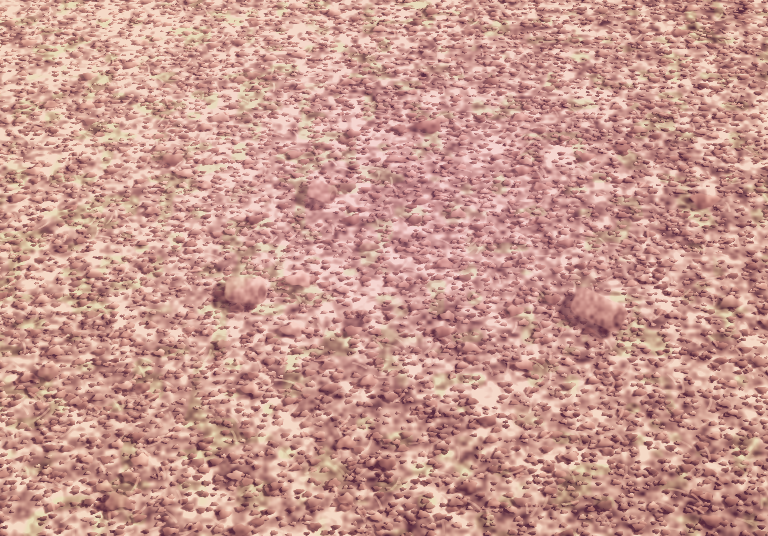
This texture is drawn by a Shadertoy shader. Its source:

```glsl
const vec3 PALETTE[6] = vec3[6](
    vec3(0.35, 0.17, 0.25), vec3(0.51, 0.32, 0.34), vec3(0.66, 0.45, 0.43),
    vec3(0.78, 0.58, 0.53), vec3(0.88, 0.71, 0.64), vec3(0.96, 0.86, 0.78));

float hash(vec2 p) {
    return fract(sin(dot(p, vec2(127.1, 311.7))) * 43758.5453);
}

vec2 hash2(vec2 p) {
    return vec2(hash(p), hash(p + 37.3));
}

float noise(vec2 p) {
    vec2 i = floor(p), f = fract(p);
    f = f * f * (3.0 - 2.0 * f);
    return mix(mix(hash(i), hash(i + vec2(1, 0)), f.x),
               mix(hash(i + vec2(0, 1)), hash(i + vec2(1, 1)), f.x), f.y);
}

vec2 rotate(vec2 p, float angle) {
    float c = cos(angle), s = sin(angle);
    return vec2(c * p.x - s * p.y, s * p.x + c * p.y);
}

// Distance from the centre of a lumpy, angular pebble; 1 is its rim.
float pebble(vec2 v, float radius, float phase) {
    float a = atan(v.y, v.x);
    float lumps = 1.0 + 0.17 * cos(3.0 * a + phase) + 0.10 * cos(5.0 * a - 2.0 * phase);
    return length(v * vec2(0.9, 1.15)) * lumps / radius;
}

// Surface is (tone, redness). Light comes from the upper right.
vec2 scatterStones(vec2 surface, vec2 p, float scale, float density, float size, float seed) {
    p *= scale;
    vec2 cell = floor(p);
    for (int k = 0; k < 9; k++) {
        vec2 id = cell + vec2(k % 3, k / 3) - 1.0;
        vec2 key = id + seed;
        if (hash(key + 5.7) > density) continue;
        vec2 rnd = hash2(key + 11.9);
        vec2 v = p - id - 0.5 - 0.7 * (hash2(key) - 0.5);
        float radius = size * mix(0.6, 1.15, rnd.x);
        float phase = 6.283 * rnd.y;
        float shadow = 1.0 - smoothstep(0.7, 1.2, pebble(v + radius * vec2(0.55, 0.3), radius, phase));
        float body = 1.0 - smoothstep(0.8, 1.05, pebble(v, radius, phase));
        float facing = dot(v / radius, vec2(0.35, 0.8));
        float lit = 0.60 + 0.36 * facing + 0.34 * (rnd.y - 0.5);
        surface.x *= 1.0 - 0.68 * shadow;
        surface = mix(surface, vec2(lit, 0.4 + 0.6 * rnd.x), body);
    }
    return surface;
}

// Short pale straws lying in random directions.
float scatterStraw(vec2 p, float scale, float density, float seed) {
    p *= scale;
    vec2 cell = floor(p);
    float cover = 0.0;
    for (int k = 0; k < 9; k++) {
        vec2 id = cell + vec2(k % 3, k / 3) - 1.0;
        vec2 key = id + seed;
        if (hash(key + 3.1) > density) continue;
        vec2 v = rotate(p - id - hash2(key), 3.1416 * hash(key + 8.4));
        v.y += 0.25 * v.x * v.x;
        v.x = max(abs(v.x) - 0.45, 0.0);
        cover = max(cover, 1.0 - smoothstep(0.03, 0.12, length(v)));
    }
    return cover;
}

// Stubby cylinder lying on the ground, with a shadow on its left.
vec2 placeCore(vec2 surface, vec2 v, vec2 halfSize, float angle) {
    vec2 w = rotate(v, -angle);
    vec2 s = rotate(v + vec2(0.022, 0.012), -angle);
    float corner = 0.6 * halfSize.y;
    float edge = length(max(abs(w) - halfSize + corner, 0.0)) - corner;
    float shade = length(max(abs(s) - halfSize + corner, 0.0)) - corner;
    float hollow = length((w - vec2(0.78 * halfSize.x, 0.0)) / halfSize * vec2(4.5, 1.6));
    float lit = 0.63 + 0.22 * w.y / halfSize.y + 0.25 * (noise(v * 150.0) - 0.5);
    lit -= 0.22 * (1.0 - smoothstep(0.6, 1.1, hollow));
    surface.x *= 1.0 - 0.7 * (1.0 - smoothstep(-0.003, 0.006, shade));
    return mix(surface, vec2(lit, 0.6), 1.0 - smoothstep(-0.003, 0.002, edge));
}

vec3 ramp(float tone) {
    vec3 color = PALETTE[0];
    for (int i = 1; i < 6; i++)
        color = mix(color, PALETTE[i], clamp(tone * 5.0 - float(i - 1), 0.0, 1.0));
    return color;
}

void mainImage(out vec4 fragColor, in vec2 fragCoord) {
    vec2 uv = fragCoord / iResolution.y;
    float width = iResolution.x / iResolution.y;

    // Ground plane receding towards the top.
    float depth = 1.0 - 0.3 * uv.y;
    vec2 ground = vec2((uv.x - 0.5 * width) / depth, 4.0 / depth);

    // Soil, gravel and straw.
    float soil = 0.76 + 0.45 * (noise(ground * 17.0) - 0.5)
               + 0.65 * (noise(ground * 41.0 + 9.0) - 0.5)
               + 0.60 * (noise(ground * 83.0 + 4.0) - 0.5);
    vec2 surface = vec2(soil, 0.15);
    surface = scatterStones(surface, ground, 60.0, 0.50, 0.40, 3.0);
    surface = scatterStones(surface, ground, 36.0, 0.36, 0.36, 51.0);
    surface.x = mix(surface.x, 0.95, 0.6 * scatterStraw(ground, 30.0, 0.35, 17.0));
    surface = scatterStones(surface, ground, 20.0, 0.16, 0.31, 83.0);
    surface = scatterStones(surface, ground, 7.0, 0.13, 0.18, 29.0);

    // Three larger cylinders.
    surface = placeCore(surface, uv - vec2(0.32 * width, 0.458), vec2(0.039, 0.024), -0.10);
    surface = placeCore(surface, uv - vec2(0.78 * width, 0.422), vec2(0.052, 0.027), -0.45);
    surface = placeCore(surface, uv - vec2(0.42 * width, 0.642), vec2(0.027, 0.018), -0.35);

    // Fine grain, uneven sunlight and a mauve haze.
    vec2 place = vec2(uv.x / width, uv.y) - 0.5;
    float tone = surface.x + 0.40 * (noise(uv * 115.0) - 0.5);
    tone += 0.18 * place.y - 0.14 * place.x + 0.12 * (noise(uv * 4.0) - 0.5);
    float haze = exp(-9.0 * dot(place - vec2(0.05, 0.12), place - vec2(0.05, 0.12)));
    tone = mix(tone, 0.68, 0.14 * haze);

    vec3 color = ramp(tone);
    float grass = smoothstep(0.60, 0.80, noise(ground * 26.0 + 70.0)) * (1.0 - surface.y);
    color *= mix(vec3(1.0), vec3(0.94, 1.02, 0.92), grass);
    color *= mix(vec3(1.0), vec3(1.01, 0.95, 0.94), surface.y);
    color *= mix(vec3(1.0), vec3(1.0, 0.97, 1.07), haze);
    fragColor = vec4(clamp(color, 0.0, 1.0), 1.0);
}
```
